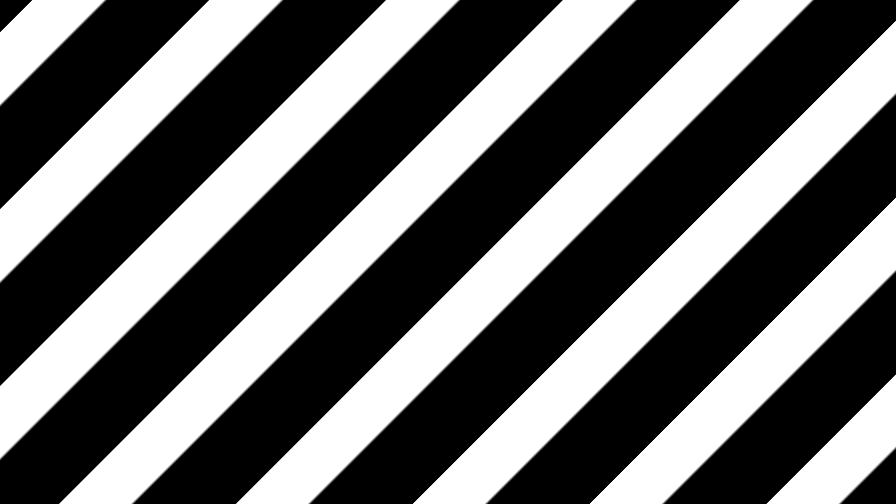
Write a Shadertoy shader that draws this pattern.

```glsl
// Diagonal white stripes rising to the right on black, at 45 degrees.
// One coordinate runs across the stripes and is wrapped with mod; each stripe
// has a crisp upper-left edge and a slightly softer lower-right edge.

// Lengths are horizontal, in units of the canvas height.
const float PERIOD       = 0.3509;
const float STRIPE_START = 0.1169;
const float STRIPE_WIDTH = 0.1454;
const float SOFT_EDGE    = 0.0073;

const vec3 GROUND_COLOR = vec3(0.0);
const vec3 STRIPE_COLOR = vec3(1.0);

// Linear ramp from 0 to 1, centred on a signed distance of zero.
float edgeRamp(float signedDistance, float rampWidth) {
    return clamp(signedDistance / rampWidth + 0.5, 0.0, 1.0);
}

// Coverage of the repeated stripe; the wrap falls mid-gap, away from both edges.
float stripeCoverage(float across, float pixel) {
    float halfGap = 0.5 * (PERIOD - STRIPE_WIDTH);
    float local = mod(across - STRIPE_START + halfGap, PERIOD) - halfGap;
    float crisp = edgeRamp(local, pixel);
    float soft = edgeRamp(STRIPE_WIDTH - local, max(SOFT_EDGE, pixel));
    return crisp * soft;
}

void mainImage(out vec4 fragColor, in vec2 fragCoord) {
    vec2 uv = fragCoord / iResolution.y;
    float pixel = 1.0 / iResolution.y;

    float stripe = stripeCoverage(uv.x - uv.y, pixel);
    fragColor = vec4(mix(GROUND_COLOR, STRIPE_COLOR, stripe), 1.0);
}
```
